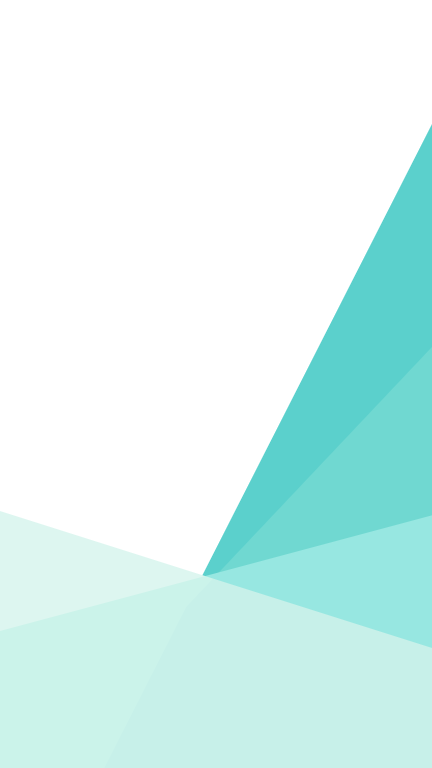
Write a Shadertoy shader that draws this background.

```glsl
// Flat fan of teal and mint facets on white, meeting near the lower centre.
// Four straight lines cut the canvas into half-planes; each facet is a blend
// of their smoothed coverages.

// Lines as heights at the left and right canvas borders (0 = bottom, 1 = top)
const vec2 STEEP_LINE    = vec2(-0.2669, 0.8385);
const vec2 DIAGONAL_LINE = vec2(-0.0468, 0.5482);
const vec2 RISING_LINE   = vec2( 0.1784, 0.3290);
const vec2 FALLING_LINE  = vec2( 0.3346, 0.1563);

const vec3 WHITE      = vec3(1.0);
const vec3 DEEP_TEAL  = vec3(0.357, 0.816, 0.800);
const vec3 MID_TEAL   = vec3(0.439, 0.847, 0.820);
const vec3 LIGHT_TEAL = vec3(0.592, 0.906, 0.882);
const vec3 PALE_MINT  = vec3(0.867, 0.965, 0.941);
const vec3 MINT       = vec3(0.796, 0.953, 0.918);
const vec3 AQUA       = vec3(0.780, 0.941, 0.914);

const float EDGE_PIXELS = 1.0; // width of the smoothed edge

// Coverage of the half-plane below a line, softened across its edge
float below(vec2 uv, vec2 line) {
    float slope = line.y - line.x;
    float height = line.x + slope * uv.x - uv.y;
    float pixelSize = length(vec2(slope, 1.0) / iResolution.xy);
    return clamp(height / (pixelSize * EDGE_PIXELS) + 0.5, 0.0, 1.0);
}

void mainImage(out vec4 fragColor, in vec2 fragCoord) {
    vec2 uv = fragCoord / iResolution.xy;
    float steep = below(uv, STEEP_LINE);
    float diagonal = below(uv, DIAGONAL_LINE);
    float rising = below(uv, RISING_LINE);
    float falling = below(uv, FALLING_LINE);

    // Teal facets fanning out to the right
    vec3 fan = mix(DEEP_TEAL, MID_TEAL, diagonal);
    fan = mix(fan, LIGHT_TEAL, rising);
    vec3 upper = mix(WHITE, fan, steep);

    // Pale facets along the bottom
    vec3 lower = mix(PALE_MINT, MINT, rising);
    lower = mix(lower, AQUA, steep * diagonal);

    fragColor = vec4(mix(upper, lower, falling), 1.0);
}
```
